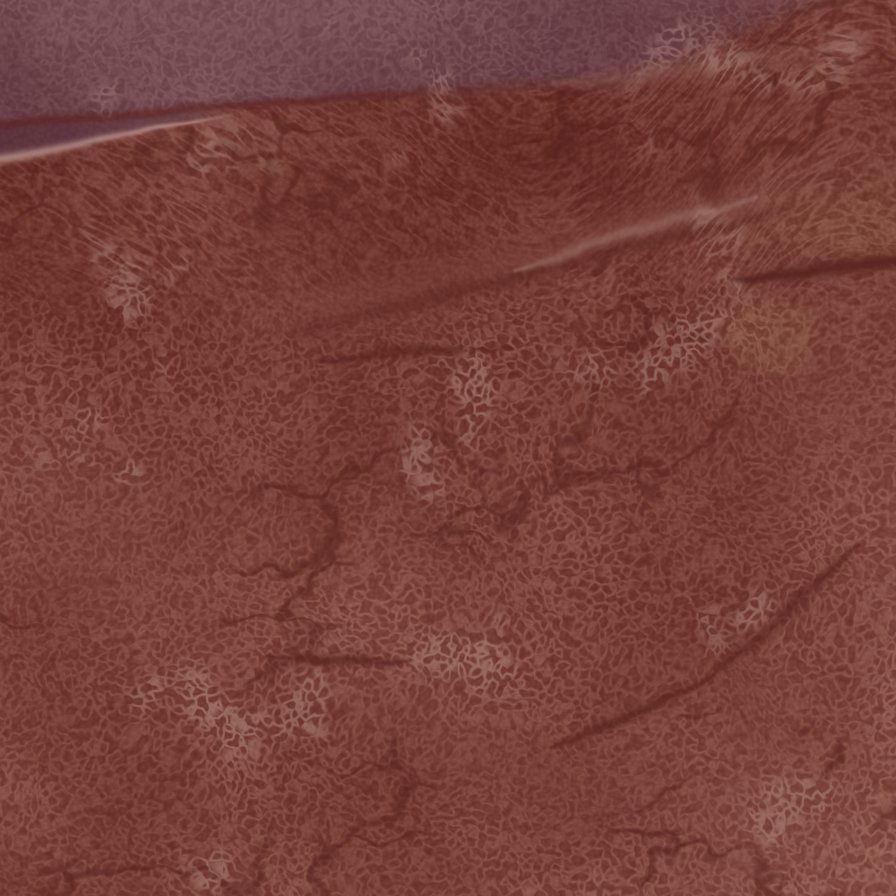
Reproduce this texture procedurally as a WebGL 1 fragment shader.

```glsl
precision highp float;
// Folded red-brown hide with curly grain, soft creases and a purple upper flap.
uniform vec2 u_resolution;

#define RED vec3(0.475, 0.255, 0.222)
#define PURPLE vec3(0.425, 0.265, 0.290)
#define PALE vec3(0.66, 0.51, 0.48)
#define TAN vec3(0.53, 0.34, 0.26)
#define CREASE vec3(0.34, 0.13, 0.12)
#define TONE_STEP vec3(0.070, 0.074, 0.066)
#define GRAIN_SCALE 62.0
#define GRAIN_DEPTH 1.25
#define FINE_SCALE 170.0
#define FINE_DEPTH 0.85
#define CLOUD_DEPTH 0.40

vec2 hash2(vec2 p) {
  vec2 q = vec2(dot(p, vec2(127.1, 311.7)), dot(p, vec2(269.5, 183.3)));
  return fract(sin(q) * 43758.55);
}

// Cellular noise: distances to the nearest and second nearest point.
vec2 cells(vec2 p) {
  vec2 id = floor(p), f = fract(p), d = vec2(8.0);
  for (int y = -1; y <= 1; y++) {
    for (int x = -1; x <= 1; x++) {
      vec2 o = vec2(float(x), float(y));
      float r = length(o + hash2(id + o) - f);
      d = r < d.x ? vec2(r, d.x) : vec2(d.x, min(d.y, r));
    }
  }
  return d;
}

// Layered sines, rotated and bent at every octave; about -1 to 1.
float waves(vec2 p) {
  float sum = 0.0, amp = 0.5;
  for (int i = 0; i < 5; i++) {
    p = mat2(0.80, 0.60, -0.60, 0.80) * p * 1.75 + 1.7;
    sum += amp * sin(p.x + 1.4 * sin(p.y + sum));
    amp *= 0.62;
  }
  return sum;
}

// Curly ridges where two cellular fields cross, centred on zero.
float curls(vec2 p) {
  float gap = cells(p).x - cells(p * 1.37 + 19.3).x;
  return 1.0 - smoothstep(0.0, 0.38, abs(gap)) - 0.42;
}

// Soft stroke from a to b, thinning towards both ends.
float stroke(vec2 p, vec2 a, vec2 b, float width) {
  vec2 ab = b - a;
  float h = clamp(dot(p - a, ab) / dot(ab, ab), 0.0, 1.0);
  float w = width * (0.35 + 2.6 * h * (1.0 - h));
  float d = length(p - a - ab * h) / w;
  return exp(-d * d);
}

void main() {
  vec2 uv = gl_FragCoord.xy / u_resolution;
  vec2 wobble = vec2(waves(uv * 9.0 + 3.0), waves(uv * 9.0 + 21.0));
  vec2 p = uv + 0.008 * wobble;
  float cloud = waves(uv * 3.2 + 5.0);
  float patches = waves(uv * 7.0 + 11.0);

  // Flap boundary, sharp on the left and soft on the right.
  float edge = 0.862 + 0.075 * uv.x + 0.075 * smoothstep(0.68, 0.96, uv.x);
  float above = uv.y + 0.004 * wobble.y - edge;
  float softness = mix(0.004, 0.022, smoothstep(0.2, 0.9, uv.x));
  float flap = smoothstep(-softness, softness, above);
  float veinY = 0.822 + 0.20 * uv.x + 0.003 * wobble.y;
  float lip = smoothstep(-0.003, 0.005, uv.y - veinY) * (1.0 - flap)
            * (1.0 - smoothstep(0.18, 0.28, uv.x));

  // Curly grain below, slanting streaks in the upper red band.
  float band = smoothstep(0.60, 0.74, uv.y + 0.06 * cloud) * (1.0 - flap);
  float slant = mix(0.55, 0.05, smoothstep(0.55, 0.95, uv.x));
  vec2 along = vec2(uv.x * 0.48, uv.y + slant * uv.x) + 0.006 * wobble;
  float grain = mix(curls(p * GRAIN_SCALE), curls(along * GRAIN_SCALE), band * 0.85);
  float fine = 0.45 - cells(p * FINE_SCALE).x;

  // Main folds and the areas they stretch smooth.
  float foldY = uv.y + 0.004 * wobble.y - (0.57 + 0.25 * uv.x);
  float foldSpan = smoothstep(0.22, 0.45, uv.x) * (1.0 - smoothstep(0.80, 0.95, uv.x));
  float fold = exp(-pow(foldY / 0.024, 2.0)) * foldSpan;
  float smoothed = max(fold * 0.65, max(lip, flap * 0.45));
  float depth = (1.0 - smoothed) * (0.85 + 0.35 * patches);

  float tone = GRAIN_DEPTH * grain * depth + FINE_DEPTH * fine * (1.0 - 0.4 * smoothed);
  tone += CLOUD_DEPTH * cloud + 0.22 * patches;
  tone += mix(0.22, -0.50, smoothstep(0.05, 0.75, uv.y)) * (1.0 - flap);
  tone += 0.28 * smoothstep(0.45, 1.0, uv.x) * (1.0 - flap);
  tone += 0.35 * flap * smoothstep(0.0, 0.12, above) + 0.3 * fold;

  vec3 color = mix(RED, PURPLE, max(flap * (1.0 - 0.35 * smoothstep(0.6, 1.0, uv.x)), lip));
  float blob = 1.0 - smoothstep(0.035, 0.055, length((p - vec2(0.86, 0.625)) * vec2(0.9, 1.1)));
  float glow = exp(-dot(p - vec2(0.95, 0.755), (p - vec2(0.95, 0.755)) * vec2(70.0, 450.0)));
  color = mix(color, TAN, 0.55 * max(blob, glow));
  color += TONE_STEP * tone;

  // Scattered short creases along stretched cell borders.
  vec2 border = cells(vec2(p.x * 6.0, p.y * 12.0 - p.x * 1.5) + 0.35 * wobble);
  float cracks = 1.0 - smoothstep(0.01, 0.13, border.y - border.x);
  cracks *= smoothstep(0.05, 0.55, waves(uv * 6.0 + 31.0)) * (1.0 - flap);

  // Long creases and the shadows under the folds.
  float dark = 0.55 * cracks;
  dark = max(dark, 0.65 * stroke(p, vec2(0.62, 0.17), vec2(0.79, 0.24), 0.007));
  dark = max(dark, 0.55 * stroke(p, vec2(0.79, 0.24), vec2(0.96, 0.39), 0.008));
  dark = max(dark, 0.65 * stroke(p, vec2(0.29, 0.26), vec2(0.45, 0.255), 0.007));
  dark = max(dark, 0.60 * stroke(p, vec2(0.36, 0.60), vec2(0.57, 0.61), 0.007));
  dark = max(dark, 0.85 * stroke(p, vec2(0.82, 0.69), vec2(1.08, 0.715), 0.010));
  dark = max(dark, 0.45 * exp(-pow((foldY + 0.022) / 0.009, 2.0)) * foldSpan);
  dark = max(dark, 0.60 * exp(-pow(above / 0.006, 2.0)) * (1.0 - smoothstep(0.3, 0.75, uv.x)));
  color = mix(color, CREASE, dark);

  // Pale rubbed patches, the fold crest and the bright vein.
  float rubbed = smoothstep(0.50, 0.95, waves(uv * 8.0 + 47.0)) * (0.5 + grain);
  float crest = stroke(p, vec2(0.58, 0.703), vec2(0.85, 0.785), 0.007);
  float seam = stroke(p, vec2(0.62, 0.905), vec2(0.95, 0.945), 0.012);
  color = mix(color, PALE, clamp(0.45 * rubbed + 0.40 * crest + 0.22 * seam, 0.0, 0.6));
  float vein = exp(-pow((uv.y - veinY) / mix(0.006, 0.002, smoothstep(0.0, 0.27, uv.x)), 2.0));
  color = mix(color, PALE + 0.03, 0.8 * vein * (1.0 - smoothstep(0.20, 0.28, uv.x)));

  gl_FragColor = vec4(clamp(color, 0.0, 1.0), 1.0);
}
```
